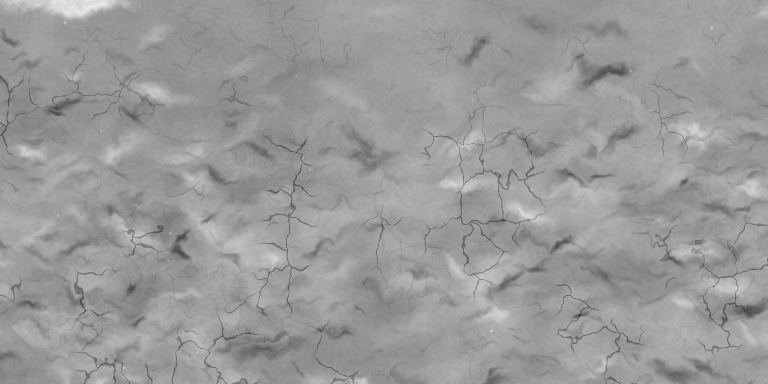
This texture is drawn by a WebGL 2 fragment shader. Its source:

```glsl
#version 300 es
precision highp float;
uniform vec2 u_resolution;
out vec4 fragColor;

// Tones
const float BASE_GREY = 0.606;
const float CLOUD_CONTRAST = 0.13;
const float WISP_CONTRAST = 0.16;
const float DARK_STRENGTH = 0.27;
const float LIGHT_STRENGTH = 0.2;
const float CRACK_STRENGTH = 0.22;
const float GRAIN_STRENGTH = 0.028;
// Sizes, in canvas heights
const float DARK_CELL = 0.12;
const vec2 DARK_SIZE = vec2(0.095, 0.031);
const float STREAK_CELL = 0.06;
const vec2 STREAK_SIZE = vec2(0.055, 0.014);
const float LIGHT_CELL = 0.14;
const vec2 LIGHT_SIZE = vec2(0.13, 0.05);
const float CRACK_CELL = 0.1;
const float CRACK_WIDTH = 0.001;
const float SPECK_CELL = 0.12;
const float SPECK_RADIUS = 0.004;

vec4 hash4(vec2 p) {
    vec4 q = fract(p.xyxy * vec4(0.1031, 0.1030, 0.0973, 0.1099));
    q += dot(q, q.wzxy + 33.33);
    return fract((q.xxyz + q.yzzw) * q.zywx);
}

float noise(vec2 p) {
    vec2 i = floor(p), f = fract(p);
    f = f * f * f * (f * (f * 6.0 - 15.0) + 10.0);
    float low = mix(hash4(i).x, hash4(i + vec2(1, 0)).x, f.x);
    float high = mix(hash4(i + vec2(0, 1)).x, hash4(i + vec2(1, 1)).x, f.x);
    return mix(low, high, f.y);
}

float fbm(vec2 p) {
    float sum = 0.0, amplitude = 0.5;
    for (int i = 0; i < 5; i++) {
        sum += amplitude * noise(p);
        p = mat2(1.6, 1.2, -1.2, 1.6) * p + 17.3;
        amplitude *= 0.5;
    }
    return sum;
}

vec2 wobble(vec2 p, float frequency) {
    return vec2(noise(p * frequency + 31.7), noise(p * frequency + 83.1)) - 0.5;
}

// Calm towards the top, busy below, in uneven clusters
float activity(vec2 p) {
    float fall = mix(1.0, 0.2, smoothstep(0.45, 0.95, p.y));
    return fall * (0.35 + 1.0 * noise(p * 4.0 + 9.0));
}

// Scattered slanted strokes, crisp on one side and feathered on the other
float smudges(vec2 p, float cell, vec2 size, float seed) {
    vec2 g = p / cell, id = floor(g);
    float cover = 0.0;
    for (int k = 0; k < 9; k++) {
        vec2 c = id + vec2(k % 3 - 1, k / 3 - 1);
        vec4 r = hash4(c + seed), s = hash4(c + seed + 57.0);
        vec2 axis = normalize(vec2(1.0, (r.z - 0.5) * 1.8));
        vec2 d = (g - c - r.xy) * cell;
        d = vec2(dot(d, axis), dot(d, vec2(-axis.y, axis.x))) / (size * mix(0.4, 1.0, r.w));
        float body = 1.0 - smoothstep(0.15, 1.0, length(d));
        float feather = smoothstep(-1.0, 0.4, s.y < 0.5 ? d.y : -d.y);
        float present = smoothstep(s.x - 0.1, s.x + 0.1, 0.85 * activity(c * cell));
        cover = max(cover, body * feather * present * mix(0.25, 1.0, s.z));
    }
    return cover;
}

// Wandering lines along the borders between cell points, kept in a few patches
float cracks(vec2 p, float cell, float pixel) {
    vec2 q = p + 0.05 * wobble(p, 12.0) + 0.022 * wobble(p, 38.0) + 0.008 * wobble(p, 90.0);
    vec2 g = q / cell, id = floor(g), near = vec2(9.0), next = vec2(9.0);
    for (int k = 0; k < 9; k++) {
        vec2 c = id + vec2(k % 3 - 1, k / 3 - 1);
        vec2 d = c + hash4(c + 211.0).xy - g;
        if (dot(d, d) < dot(near, near)) { next = near; near = d; }
        else if (dot(d, d) < dot(next, next)) next = d;
    }
    float border = dot(0.5 * (near + next), normalize(next - near)) * cell;
    float patches = smoothstep(0.58, 0.76, noise(p * 8.0 + cell * 400.0));
    return (1.0 - smoothstep(0.0, CRACK_WIDTH + pixel, border)) * patches * min(1.0, 1.6 * activity(p));
}

float specks(vec2 p, float pixel) {
    vec2 g = p / SPECK_CELL, id = floor(g);
    vec4 r = hash4(id + 401.0);
    float d = length(g - id - mix(vec2(0.15), vec2(0.85), r.xy)) * SPECK_CELL;
    return step(0.93, r.z) * (1.0 - smoothstep(-pixel, pixel, d - SPECK_RADIUS * mix(0.3, 1.0, r.w)));
}

void main() {
    vec2 p = gl_FragCoord.xy / u_resolution.y;
    float pixel = 1.0 / u_resolution.y, busy = activity(p);
    vec2 ragged = p + 0.03 * wobble(p, 10.0) + 0.02 * wobble(p, 32.0) + 0.009 * wobble(p, 80.0);
    // Soft clouds and drawn-out wisps
    float grey = BASE_GREY + CLOUD_CONTRAST * (fbm(p * 3.0 + 0.9 * wobble(p, 3.0)) - 0.485);
    grey += WISP_CONTRAST * (fbm(mat2(7.0, -4.0, 5.0, 15.0) * ragged + 40.0) - 0.485) * (0.3 + 1.3 * busy);
    // Pale patches below dark strokes
    float breakup = 0.35 + 1.3 * fbm(ragged * 20.0);
    grey += LIGHT_STRENGTH * smudges(ragged, LIGHT_CELL, LIGHT_SIZE, 13.0) * breakup;
    grey -= DARK_STRENGTH * smudges(ragged, DARK_CELL, DARK_SIZE, 131.0) * breakup;
    grey -= 0.4 * DARK_STRENGTH * smudges(ragged, STREAK_CELL, STREAK_SIZE, 307.0) * breakup;
    // Bleached patch at the upper left rim
    float bleach = length((ragged - vec2(0.17, 1.0)) / vec2(0.2, 0.055));
    grey += 0.26 * (1.0 - smoothstep(0.5, 1.0, bleach)) * breakup;
    // Cracks, specks and fine grain
    grey -= CRACK_STRENGTH * (cracks(p, CRACK_CELL, pixel) + 0.5 * cracks(p + 5.0, 0.6 * CRACK_CELL, pixel));
    grey += 0.14 * specks(p, pixel) + GRAIN_STRENGTH * (noise(p * 140.0) - 0.5);
    fragColor = vec4(vec3(clamp(grey, 0.0, 1.0)), 1.0);
}
```
